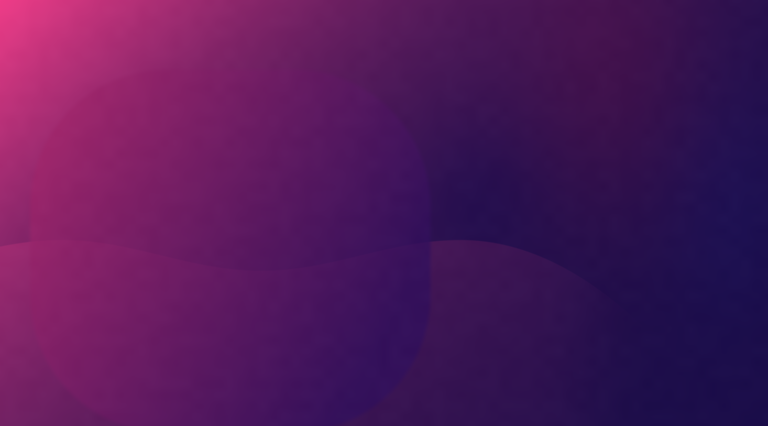
A Shadertoy shader for this background:

```glsl
// A pink to indigo diagonal gradient with a soft rounded panel at the left
// and a low wave whose body is a slightly brighter copy of the gradient.
// Exponential falloff, a rounded-box distance, glows and faint noise build it.

float hash(vec2 p) {
    return fract(sin(dot(p, vec2(127.1, 311.7))) * 43758.5453);
}

float valueNoise(vec2 p) {
    vec2 cell = floor(p), f = fract(p);
    f = f * f * (3.0 - 2.0 * f);
    return mix(mix(hash(cell), hash(cell + vec2(1, 0)), f.x),
               mix(hash(cell + vec2(0, 1)), hash(cell + vec2(1, 1)), f.x), f.y);
}

// Diagonal ramp: hot pink at 0, deep indigo past 1
vec3 ramp(float t) {
    return vec3(0.10, 0.05, 0.285) + vec3(0.84, 0.19, 0.25) * exp(-1.7 * t - t * t);
}

float roundedBox(vec2 p, vec2 halfSize, float radius) {
    vec2 q = abs(p) - halfSize + radius;
    return length(max(q, 0.0)) + min(max(q.x, q.y), 0.0) - radius;
}

float glow(vec2 p, vec2 center, vec2 spread) {
    vec2 d = (p - center) / spread;
    return exp(-dot(d, d));
}

// Depth of the wave crest line, measured down from the top
float waveLine(float x) {
    float d = x - 0.6;
    float swell = sin(6.04 * d);
    return 0.3125 + (d < 0.0 ? 0.04 * swell * swell : 2.0 * d * d);
}

void mainImage(out vec4 fragColor, in vec2 fragCoord) {
    // Width units, with y running down from the top edge
    vec2 p = vec2(fragCoord.x, iResolution.y - fragCoord.y) / iResolution.x;
    float aa = 1.0 / iResolution.x;

    // Background, with a warm haze and a dark hollow
    float t = p.x + p.y;
    vec3 color = ramp(t);
    color += vec3(0.07, 0.0, -0.01) * glow(p, vec2(0.80, 0.09), vec2(0.13, 0.20));
    color += vec3(-0.01, 0.01, 0.03) * glow(p, vec2(0.95, 0.26), vec2(0.09, 0.16));
    color -= vec3(0.04, 0.01, 0.0) * glow(p, vec2(0.62, 0.25), vec2(0.09, 0.10));

    // Wave, dissolving toward the right
    float wave = smoothstep(-aa, aa, p.y - waveLine(p.x));
    wave *= 1.0 - smoothstep(0.69, 0.86, p.x);
    color = mix(color, ramp(0.75 * t), wave);

    // Translucent panel, magenta to violet
    float edge = roundedBox(p - vec2(0.30, 0.327), vec2(0.262, 0.238), 0.18);
    float panel = 1.0 - smoothstep(-0.006, 0.003, edge);
    float shade = clamp(1.5 * p.x + 0.8 * p.y, 0.0, 1.1);
    vec3 tint = mix(vec3(0.75, 0.17, 0.43), vec3(0.24, 0.07, 0.37), shade);
    color = mix(color, tint, 0.75 * panel);

    // Faint mottling
    color += 0.012 * (valueNoise(p * 70.0) - 0.5);

    fragColor = vec4(clamp(color, 0.0, 1.0), 1.0);
}
```
